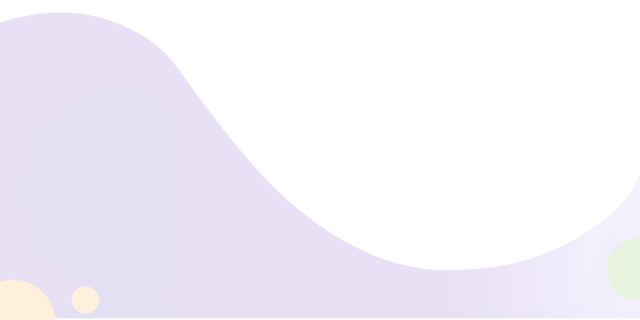
Give the GLSL for this background, as a WebGL 2 fragment shader.

```glsl
#version 300 es
precision highp float;

uniform vec2 u_resolution;
out vec4 fragColor;

// Lengths are in canvas heights, so x runs from 0 to 2.
const vec3 PAPER = vec3(1.0);
const vec3 LILAC = vec3(0.910, 0.880, 0.961);
const vec3 PALE_LILAC = vec3(0.958, 0.945, 0.994);
const vec3 COOL_LILAC = vec3(0.886, 0.876, 0.953);
const vec3 CREAM = vec3(1.0, 0.942, 0.860);
const vec3 MINT = vec3(0.908, 0.956, 0.880);

// Discs: centre x, centre y, radius
const vec3 LARGE_DISC = vec3(0.042, -0.005, 0.130);
const vec3 SMALL_DISC = vec3(0.267, 0.0625, 0.0425);
const vec3 MINT_DISC = vec3(1.992, 0.159, 0.0965);

const float FLOOR_EDGE = 0.005;
const float SHADE_FLOOR = 0.03;
const float SHADE_BLEND = 0.16;
const vec2 PALE_RANGE = vec2(1.33, 2.0);
const vec2 COOL_RANGE = vec2(0.36, 0.62);

// Wave knots: x, height, slope
const int KNOT_COUNT = 9;
const vec3 KNOTS[KNOT_COUNT] = vec3[](
    vec3(0.0, 0.930, 0.3),
    vec3(0.195, 0.961, 0.0),
    vec3(0.391, 0.917, -0.45),
    vec3(0.560, 0.781, -1.4),
    vec3(0.938, 0.341, -0.8),
    vec3(1.393, 0.156, 0.0),
    vec3(1.797, 0.253, 0.58),
    vec3(1.953, 0.375, 1.1),
    vec3(2.0, 0.458, 2.4));

// Cubic Hermite curve through two knots
float hermite(vec3 a, vec3 b, float x) {
    float span = b.x - a.x;
    float t = (x - a.x) / span;
    float s = 1.0 - t;
    float ends = mix(a.y, b.y, t * t * (3.0 - 2.0 * t));
    return ends + span * t * s * (s * a.z - t * b.z);
}

float waveHeight(float x) {
    float height = KNOTS[0].y;
    for (int i = 0; i < KNOT_COUNT - 1; i++) {
        if (x >= KNOTS[i].x) height = hermite(KNOTS[i], KNOTS[i + 1], x);
    }
    return height;
}

// Height difference divided by slope length gives a near distance
float waveDistance(vec2 p) {
    const float STEP = 0.002;
    float slope = (waveHeight(p.x + STEP) - waveHeight(p.x - STEP)) / (2.0 * STEP);
    return (p.y - waveHeight(p.x)) / sqrt(1.0 + slope * slope);
}

float discDistance(vec2 p, vec3 disc) {
    return length(p - disc.xy) - disc.z;
}

float ellipseDistance(vec2 p, vec2 center, vec2 radii) {
    return (length((p - center) / radii) - 1.0) * min(radii.x, radii.y);
}

float smoothUnion(float a, float b, float blend) {
    float h = max(blend - abs(a - b), 0.0) / blend;
    return min(a, b) - 0.25 * blend * h * h;
}

float coverage(float d, float pixel) {
    return 1.0 - smoothstep(-0.7 * pixel, 0.7 * pixel, d);
}

void main() {
    float pixel = 1.0 / u_resolution.y;
    vec2 p = gl_FragCoord.xy * pixel;

    // Lilac body, paler towards the right
    vec3 body = mix(LILAC, PALE_LILAC, smoothstep(PALE_RANGE.x, PALE_RANGE.y, p.x));

    // Faint cool shade: a round hill flowing into a low floor
    float hill = ellipseDistance(p, vec2(0.385, 0.40), vec2(0.307, 0.318));
    float corner = ellipseDistance(p, vec2(2.08, 0.14), vec2(0.23, 0.20));
    float shade = smoothUnion(hill, p.y - SHADE_FLOOR, SHADE_BLEND);
    shade = smoothUnion(shade, corner, SHADE_BLEND);
    float strength = mix(0.85, 0.2, smoothstep(COOL_RANGE.x, COOL_RANGE.y, p.x));
    strength *= 1.0 - 0.6 * smoothstep(PALE_RANGE.x, PALE_RANGE.y, p.x);
    body = mix(body, COOL_LILAC, strength * coverage(shade, pixel));

    // Wave over paper, with a thin light strip at the foot
    float wave = max(waveDistance(p), FLOOR_EDGE - p.y);
    vec3 color = mix(PAPER, body, coverage(wave, pixel));

    // Corner discs
    float cream = min(discDistance(p, LARGE_DISC), discDistance(p, SMALL_DISC));
    color = mix(color, CREAM, coverage(cream, pixel));
    color = mix(color, MINT, coverage(discDistance(p, MINT_DISC), pixel));

    fragColor = vec4(color, 1.0);
}
```
